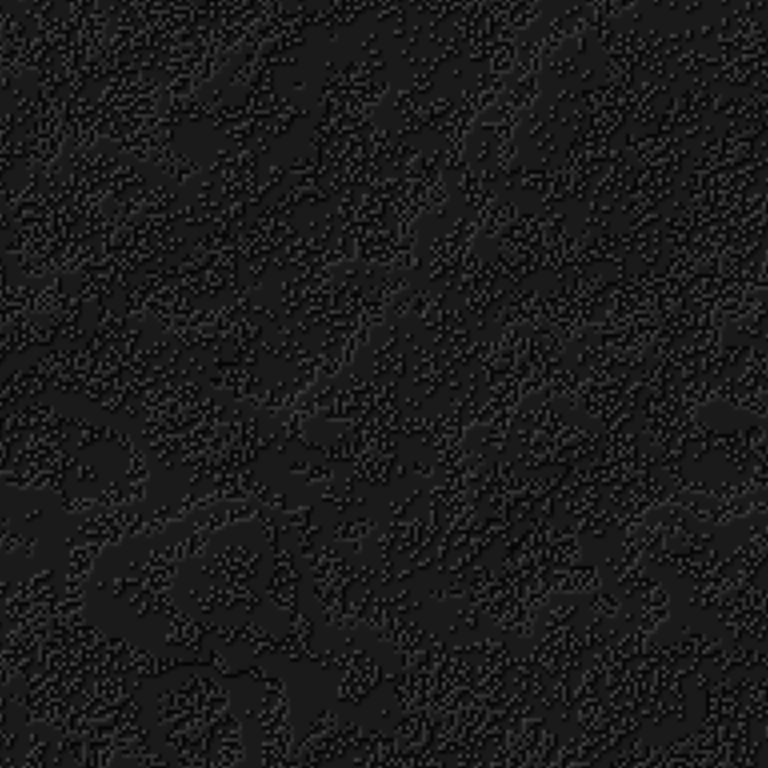
Give the GLSL for this texture, as a Shadertoy shader.

```glsl
// Dark embossed grain: a noisy stepped height field lit from the upper left.

const float CELLS = 192.0;                  // grains across the canvas height
const vec2 PATCH_SCALE = vec2(4.5, 5.5);    // broad patches per canvas
const float LEVELS = 6.0;                   // height steps over the noise range
const float GRAIN_MIN = 0.6;                // roughness of the calm areas
const float GRAIN_MAX = 1.2;                // roughness of the busy areas
const float BASE_GREY = 0.10;
const float RELIEF = 0.165;                 // contrast of the emboss
const float DARKEST = 0.02;
const float BRIGHTEST = 0.30;
const vec3 SHADE_WEIGHTS = vec3(0.4, 0.4, 0.2); // left, upper, upper-left

float hash(vec2 p) {
    return fract(sin(dot(p, vec2(12.9898, 78.233))) * 43758.5453);
}

float valueNoise(vec2 p) {
    vec2 i = floor(p);
    vec2 f = fract(p);
    f = f * f * (3.0 - 2.0 * f);
    return mix(mix(hash(i), hash(i + vec2(1.0, 0.0)), f.x),
               mix(hash(i + vec2(0.0, 1.0)), hash(i + vec2(1.0)), f.x), f.y);
}

float fbm(vec2 p) {
    float sum = 0.0;
    float amplitude = 0.5;
    for (int octave = 0; octave < 4; octave++) {
        sum += amplitude * valueNoise(p);
        p = mat2(1.6, 1.2, -1.2, 1.6) * p + 17.3;
        amplitude *= 0.5;
    }
    return sum;
}

// Stepped height of one cell: broad terrain plus a random grain
float cellHeight(vec2 cell) {
    vec2 p = cell / CELLS;
    float terrain = LEVELS * fbm(p * PATCH_SCALE + 3.7);
    float roughness = mix(GRAIN_MIN, GRAIN_MAX, valueNoise(p * 3.0 + 41.0));
    float grain = hash(cell + 0.5);
    return floor(terrain + roughness * grain * grain);
}

// Bright on the raised cell, dark to its right and below
float emboss(vec2 cell) {
    vec3 neighbours = vec3(cellHeight(cell + vec2(-1.0, 0.0)),
                           cellHeight(cell + vec2(0.0, 1.0)),
                           cellHeight(cell + vec2(-1.0, 1.0)));
    float slope = cellHeight(cell) - dot(neighbours, SHADE_WEIGHTS);
    return clamp(BASE_GREY + RELIEF * slope, DARKEST, BRIGHTEST);
}

void mainImage(out vec4 fragColor, in vec2 fragCoord) {
    vec2 grid = fragCoord / iResolution.y * CELLS;

    // Blend smoothly between neighbouring cells
    vec2 cell = floor(grid);
    vec2 f = smoothstep(0.0, 1.0, fract(grid));
    float lower = mix(emboss(cell), emboss(cell + vec2(1.0, 0.0)), f.x);
    float upper = mix(emboss(cell + vec2(0.0, 1.0)), emboss(cell + vec2(1.0)), f.x);

    fragColor = vec4(vec3(mix(lower, upper, f.y)), 1.0);
}
```
